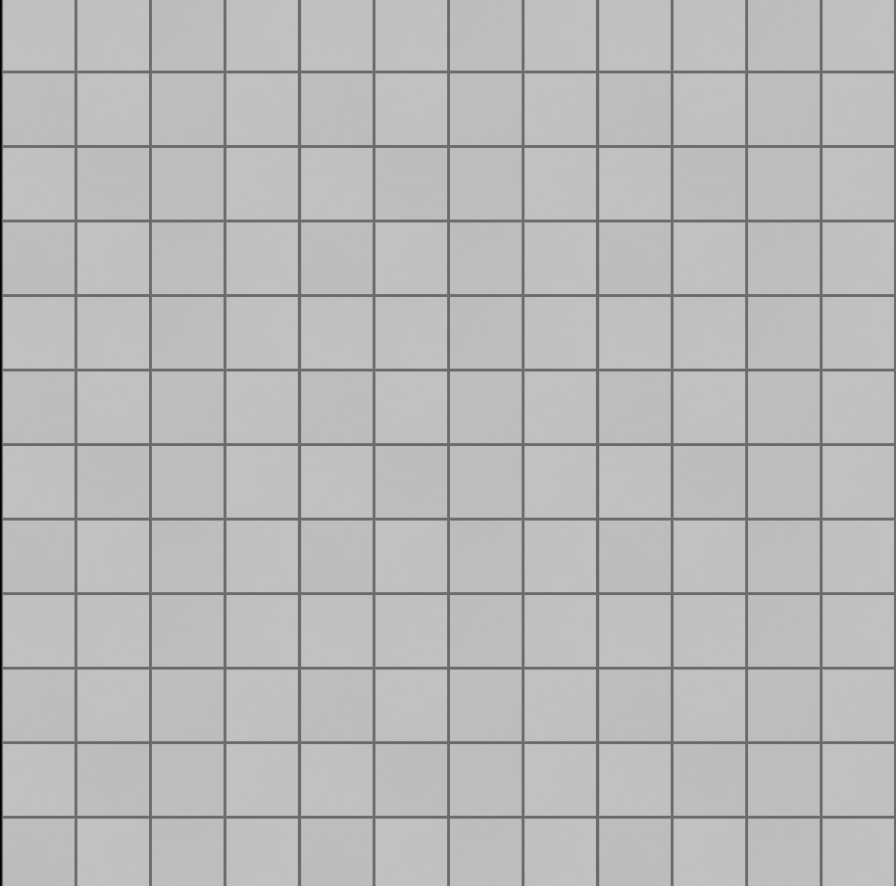
A WebGL 1 fragment shader for this pattern:

```glsl
precision highp float;

uniform vec2 u_resolution;

// Lengths are fractions of the canvas width
const vec2 GRID_ORIGIN = vec2(0.0016, 0.0768);
const float PITCH = 0.08317;
const float JOINT_WIDTH = 0.0032;
const float BORDER_WIDTH = 0.0019;
const float BLOCK = 4.0;

const vec3 TILE_COLOR = vec3(0.748);
const vec3 JOINT_COLOR = vec3(0.42);

float hash(vec2 p) {
  return fract(sin(dot(p, vec2(127.1, 311.7))) * 43758.5453);
}

float valueNoise(vec2 p) {
  vec2 i = floor(p);
  vec2 f = fract(p);
  f = f * f * (3.0 - 2.0 * f);
  float low = mix(hash(i), hash(i + vec2(1.0, 0.0)), f.x);
  float high = mix(hash(i + vec2(0.0, 1.0)), hash(i + vec2(1.0, 1.0)), f.x);
  return mix(low, high, f.y);
}

// Box-filtered coverage of a line at distance d from its centre
float lineCoverage(float d, float width, float pixel) {
  return clamp(0.5 + (0.5 * width - d) / pixel, 0.0, 1.0);
}

// Tone offset of a tile inside its repeating block, from -1 to 1
float tileTone(vec2 cell) {
  float alternating = 1.0 - 2.0 * mod(cell.y, 2.0);
  float mostlyLight = abs(cell.y - 2.0) < 0.5 ? -1.0 : 0.9;
  float left = cell.x < 0.5 ? alternating : mostlyLight;
  float right = cell.x < 2.5 ? -0.9 : 1.0;
  return (cell.x < 1.5 ? left : right) + 0.4 * (hash(cell) - 0.5);
}

// Faint sheen and mottling across one tile
float surfaceWear(vec2 local, vec2 cell) {
  float angle = 6.2832 * hash(cell + 7.3);
  float sheen = dot(local - 0.5, vec2(cos(angle), sin(angle)));
  float mottle = valueNoise(local * 9.0 + cell * 13.0) - 0.5;
  return 0.006 * sheen + 0.006 * mottle;
}

void main() {
  float pixel = 1.0 / u_resolution.x;
  vec2 p = gl_FragCoord.xy * pixel;
  vec2 grid = (p - GRID_ORIGIN) / PITCH;

  // Tiles, with rows counted downwards within each block
  vec2 index = floor(grid);
  vec2 cell = mod(vec2(index.x, 2.0 - index.y), BLOCK);
  vec3 color = TILE_COLOR + 0.007 * tileTone(cell);
  color += surfaceWear(fract(grid), cell);

  // Joints, slightly wider at the vertical block seams
  vec2 d = abs(fract(grid + 0.5) - 0.5) * PITCH;
  float seam = 1.0 - step(0.5, mod(floor(grid.x + 0.5), BLOCK));
  float vertical = lineCoverage(d.x, JOINT_WIDTH * (1.0 + 0.15 * seam), pixel);
  float horizontal = lineCoverage(d.y, JOINT_WIDTH, pixel);
  color = mix(color, JOINT_COLOR, max(vertical, horizontal));

  // Dark strip along the left border
  float border = lineCoverage(p.x, 2.0 * BORDER_WIDTH, pixel);
  gl_FragColor = vec4(color * (1.0 - border), 1.0);
}
```
